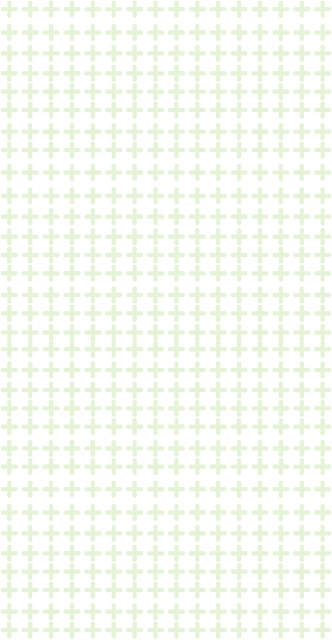
This pattern is drawn by a Shadertoy shader. Its source:

```glsl
const vec2  SHEET      = vec2(400.0, 768.0);  // layout units across the canvas
const vec2  FIRST      = vec2(11.2, 36.5);    // column 0, row 0, from the top left
const vec2  PITCH      = vec2(25.17, 24.5);
const float COLUMNS    = 16.0;
const vec2  ARM        = vec2(10.2, 10.2);    // half length of each bar
const float BAR_RADIUS = 2.65;
const float TIP_SWELL  = 0.22;
const float UNEVENNESS = 0.15;
const float SEAM_ROW   = 14.5;
const float SEAM_SHIFT = 12.0;
const float EDGE_SOFT  = 0.25;
const vec3  PAPER      = vec3(1.0);
const vec3  INK        = vec3(0.905, 0.952, 0.85);
const float TAU        = 6.2831853;

// Row spacing drifts over groups of eight and closes up once at the seam
float rowCenter(float row) {
    float a = row * TAU / 8.0;
    float drift = 2.97 * sin(a + 0.64)
                + 0.79 * sin(2.0 * a + 0.32)
                + 0.95 * sin(3.0 * a + 2.28)
                - 0.25 * cos(4.0 * a);
    float seam = SEAM_SHIFT * clamp((row - SEAM_ROW) / 1.5, 0.0, 1.0);
    return FIRST.y + PITCH.y * row + drift - seam;
}

// Round-ended bar along x, slightly fuller at its tips
float barDistance(vec2 p, float halfLength, float radius) {
    float t = abs(p.x) / halfLength;
    float swell = TIP_SWELL * (smoothstep(0.4, 0.85, t) - 0.5);
    p.x -= clamp(p.x, radius - halfLength, halfLength - radius);
    return length(p) - radius - swell;
}

float crossDistance(vec2 p, vec2 cell) {
    vec2 wobble = UNEVENNESS * sin(cell * vec2(2.4, 1.9) + cell.yx * vec2(0.7, 1.3));
    float across = barDistance(p, ARM.x, BAR_RADIUS + wobble.x);
    float down = barDistance(p.yx, ARM.y, BAR_RADIUS + wobble.y);
    return min(across, down);
}

void mainImage(out vec4 fragColor, in vec2 fragCoord) {
    vec2 uv = fragCoord / iResolution.xy;
    vec2 p = vec2(uv.x, 1.0 - uv.y) * SHEET;

    float column = clamp(round((p.x - FIRST.x) / PITCH.x), 0.0, COLUMNS - 1.0);
    float x = p.x - FIRST.x - column * PITCH.x;

    // Uneven rows: test every neighbour that could reach this point
    float nearRow = floor((p.y - FIRST.y) / PITCH.y);
    float d = 1e3;
    for (int i = -1; i <= 2; i++) {
        float row = nearRow + float(i);
        vec2 local = vec2(x, p.y - rowCenter(row));
        d = min(d, crossDistance(local, vec2(column, row)));
    }

    float edge = 0.5 * SHEET.x / iResolution.x + EDGE_SOFT;
    float ink = 1.0 - smoothstep(-edge, edge, d);
    fragColor = vec4(mix(PAPER, INK, ink), 1.0);
}
```
